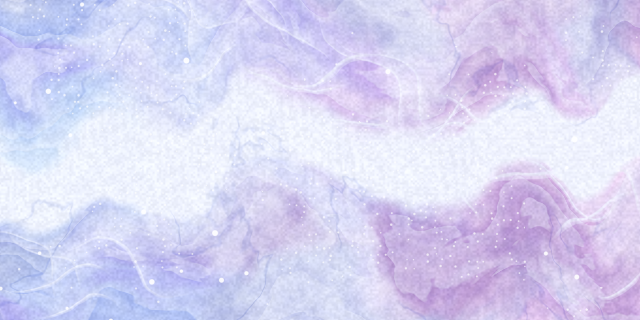
A WebGL 1 fragment shader for this background:

```glsl
precision highp float;
// Pastel watercolour nebula: washes of blue, lavender and pink run along a
// wavy warped domain, with a glowing mist band, soft folds, pale ribbons
// and scattered star specks laid on top.
uniform vec2 u_resolution;

const vec3 BLUE = vec3(0.67, 0.74, 0.95);
const vec3 CYAN = vec3(0.70, 0.87, 0.98);
const vec3 PERIWINKLE = vec3(0.67, 0.64, 0.94);
const vec3 LAVENDER = vec3(0.79, 0.75, 0.94);
const vec3 PINK = vec3(0.89, 0.74, 0.92);
const vec3 MAUVE = vec3(0.70, 0.56, 0.80);
const vec3 SLATE = vec3(0.66, 0.70, 0.87);
const vec3 MIST = vec3(0.94, 0.955, 1.0);

float hash(vec2 p) {
  return fract(sin(dot(p, vec2(127.1, 311.7))) * 43758.55);
}

float noise(vec2 p) {
  vec2 cell = floor(p);
  vec2 f = fract(p);
  f = f * f * (3.0 - 2.0 * f);
  float low = mix(hash(cell), hash(cell + vec2(1.0, 0.0)), f.x);
  float high = mix(hash(cell + vec2(0.0, 1.0)), hash(cell + 1.0), f.x);
  return mix(low, high, f.y);
}

float fbm(vec2 p) {
  float sum = 0.0;
  float gain = 0.52;
  for (int i = 0; i < 5; i++) {
    sum += gain * noise(p);
    p = mat2(1.6, 1.2, -1.2, 1.6) * p + 7.3;
    gain *= 0.5;
  }
  return sum;
}

// Bends the plane into rolling, irregular waves.
vec2 flow(vec2 p) {
  vec2 drift = vec2(fbm(p * 2.4 + 3.0), fbm(p * 2.4 + 17.0)) - 0.5;
  p += 0.24 * drift;
  p.y += 0.06 * sin(9.5 * p.x + 5.0 * noise(p * 2.0));
  p.x += 0.06 * sin(9.0 * p.y + 3.0 * p.x);
  return p;
}

// Contour layers with one crisp side and one fading side.
float folds(float height) {
  float f = fract(height);
  return smoothstep(0.0, 0.1, f) * (1.0 - f);
}

// Tapered wavy strand with a veil trailing off one side.
float ribbon(vec2 p, float id, float pixel) {
  float a = hash(vec2(id, 1.7));
  float b = hash(vec2(id, 5.3));
  vec2 center = vec2(2.0 * fract(id * 0.618 + 0.1), fract(id * 0.383 + 0.3 * a));
  float angle = mix(-1.2, 0.5, b);
  float c = cos(angle);
  float s = sin(angle);
  vec2 d = mat2(c, -s, s, c) * (p - center);
  float waves = mix(10.0, 18.0, a);
  float phase = 6.28 * b + 20.0 * a;
  float slope = 0.045 * waves * cos(waves * d.x + phase);
  float offset = (d.y - 0.045 * sin(waves * d.x + phase)) / sqrt(1.0 + slope * slope);
  float taper = 1.0 - smoothstep(0.3, 1.0, abs(d.x) / mix(0.12, 0.28, a));
  float width = 0.008 * taper * b * b;
  float core = 1.0 - smoothstep(width, width + 1.5 * pixel, abs(offset));
  float veil = smoothstep(-0.004, 0.005, offset) * exp(-max(offset, 0.0) / 0.03);
  return taper * (0.4 * core + 0.5 * veil);
}

// One round speck per occupied grid cell.
float specks(vec2 p, float cells, float share, float radius, float pixel) {
  vec2 cell = floor(p * cells);
  vec2 place = 0.2 + 0.6 * vec2(hash(cell + 2.3), hash(cell + 9.1));
  float size = radius * mix(0.35, 1.0, hash(cell + 4.7));
  float dist = length(fract(p * cells) - place) / cells;
  float lit = step(hash(cell + 6.5), share);
  return lit * (1.0 - smoothstep(size - 0.5 * pixel, size + pixel, dist));
}

void main() {
  float pixel = 1.0 / u_resolution.y;
  vec2 p = gl_FragCoord.xy * pixel;
  float across = gl_FragCoord.x / u_resolution.x;
  vec2 q = flow(p);

  // Base washes, cool on the left and warm on the right.
  float tint = across + 1.1 * (fbm(q * 2.2 + 5.0) - 0.5);
  float streak = fbm(q * vec2(2.2, 5.0) + 11.0);
  float pigment = fbm(q * vec2(2.0, 3.2) + 23.0);
  vec3 color = mix(BLUE, LAVENDER, smoothstep(0.2, 0.6, tint));
  color = mix(color, PINK, smoothstep(0.55, 0.95, tint));

  // Deeper pigment gathers away from the glowing band.
  float level = (q.y - 0.55 + 0.03 * sin(5.0 * p.x)) / 0.18;
  float band = exp(-level * level);
  float deep = 1.0 - 0.85 * band;
  color = mix(color, PERIWINKLE, 0.85 * deep * smoothstep(0.46, 0.6, streak) * (1.0 - 0.8 * across));
  color = mix(color, SLATE, 0.75 * deep * smoothstep(0.46, 0.62, fbm(q * 2.6 + 41.0)));
  color = mix(color, MAUVE, 0.85 * deep * smoothstep(0.47, 0.64, pigment) * smoothstep(0.1, 0.5, across));

  // Cyan fringe around bright mist, with paler clouds elsewhere.
  color = mix(color, CYAN, 0.8 * band * (1.0 - smoothstep(0.35, 0.7, tint)));
  float glow = smoothstep(0.38, 0.72, band * (0.55 + 0.95 * streak));
  float cloud = smoothstep(0.5, 0.66, fbm(q * 3.4 + 61.0));
  color = mix(color, MIST, max(0.97 * glow, 0.5 * cloud));

  // Translucent folds, broken paint edges and ribbons.
  color = mix(color, MIST, 0.42 * folds(5.0 * streak + 2.0 * pigment));
  float edge = abs(fbm(q * 3.6 + 71.0) - 0.52);
  float broken = smoothstep(0.45, 0.7, noise(p * 7.0 + 5.0));
  color -= vec3(0.08, 0.07, 0.03) * broken * (1.0 - smoothstep(0.0, 0.022, edge));
  float strands = 0.0;
  for (int i = 0; i < 26; i++) {
    strands = max(strands, ribbon(mix(p, q, 0.5), float(i), pixel));
  }
  color = mix(color, MIST, strands);

  // Pigment granulation, star dust and paper grain.
  color += vec3(0.10, 0.10, 0.04) * (1.0 - 0.6 * glow) * (fbm(p * 32.0) - 0.5);
  color += 0.075 * (noise(p * 150.0) - 0.5);
  float dust = specks(p, 46.0, 0.35 * smoothstep(0.4, 0.7, noise(p * 4.0)), 0.003, pixel);
  float stars = specks(p + 0.37, 9.0, 0.13, 0.0085, pixel);
  color = mix(color, vec3(1.0), max(0.7 * dust, 0.9 * stars));
  gl_FragColor = vec4(clamp(color, 0.0, 1.0), 1.0);
}
```
